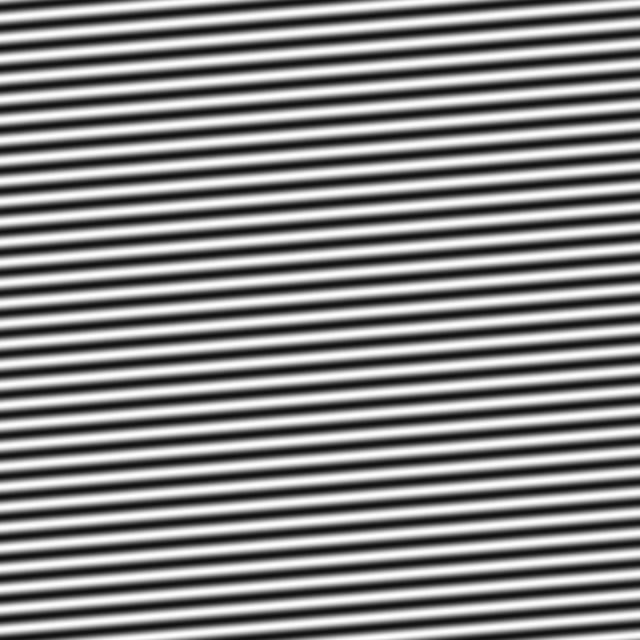
This pattern is drawn by a Shadertoy shader. Its source:

```glsl
// Soft monochrome stripes: a sine grating of about 31 bands down the canvas,
// tilted five degrees so that every band climbs gently to the right.
// Brightness follows a cosine of the distance across the bands.

// Distance along the stripe normal, in canvas heights.
float acrossStripes(vec2 uv, float tilt) {
    return dot(uv, vec2(-sin(tilt), cos(tilt)));
}

void mainImage(out vec4 fragColor, in vec2 fragCoord) {
    vec2 uv = fragCoord / iResolution.y;

    // One cycle per stripe, darkest at whole numbers
    float cycle = 31.5 * acrossStripes(uv, radians(5.0));
    float wave = 0.5 - 0.5 * cos(6.28319 * cycle);

    // Near-black valleys to near-white crests
    fragColor = vec4(vec3(mix(0.07, 0.99, wave)), 1.0);
}
```
